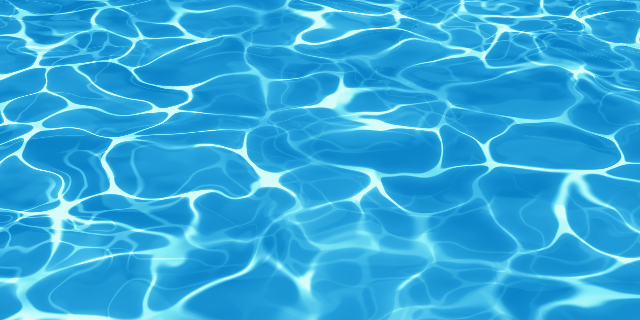
Give the GLSL for this texture, as a WebGL 2 fragment shader.

```glsl
#version 300 es
precision highp float;
// Sunlit pool water seen at a slant: a web of bright caustic lines over blue.
// Warped cell borders on a receding plane form the web; finer webs, noise
// contours and soft glow are summed into one light value, then coloured.
uniform vec2 u_resolution;
out vec4 fragColor;

vec2 hash2(vec2 p) {
  vec3 q = fract(p.xyx * vec3(0.1031, 0.1030, 0.0973));
  q += dot(q, q.yzx + 33.33);
  return fract((q.xx + q.yz) * q.zy);
}

// Smooth value noise, two independent channels in 0..1
vec2 noise2(vec2 p) {
  vec2 i = floor(p), f = fract(p);
  vec2 s = f * f * f * (f * (f * 6.0 - 15.0) + 10.0);
  vec2 low = mix(hash2(i), hash2(i + vec2(1, 0)), s.x);
  vec2 high = mix(hash2(i + vec2(0, 1)), hash2(i + vec2(1, 1)), s.x);
  return mix(low, high, s.y);
}

vec2 warp(vec2 p, float amount) {
  vec2 broad = noise2(p * 0.9 + 17.0) - 0.5;
  vec2 fine = noise2(p * 2.3 + 41.0) - 0.5;
  return p + amount * (broad + 0.32 * fine);
}

// x: rounded distance to the cell border, y: random value of the cell
vec2 cellWeb(vec2 p) {
  vec2 base = floor(p), f = fract(p), nearest = vec2(0), home = vec2(0);
  float best = 9.0;
  for (int j = -1; j <= 1; j++)
    for (int i = -1; i <= 1; i++) {
      vec2 o = vec2(i, j);
      vec2 r = o + hash2(base + o) - f;
      if (dot(r, r) < best) { best = dot(r, r); nearest = r; home = o; }
    }
  const float ROUNDING = 16.0;
  float sum = 0.0;
  for (int j = -2; j <= 2; j++)
    for (int i = -2; i <= 2; i++) {
      vec2 o = home + vec2(i, j);
      vec2 r = o + hash2(base + o) - f;
      vec2 gap = r - nearest;
      if (dot(gap, gap) > 1e-4) {
        float edge = max(dot(0.5 * (nearest + r), normalize(gap)), 0.0);
        sum += exp(-ROUNDING * edge);
      }
    }
  float d = max(-log(max(sum, 1e-9)) / ROUNDING, 0.0);
  return vec2(d, hash2(base + home + 71.0).x);
}

// Line of half-width w, never thinner than one pixel but fading instead
float stroke(float d, float w, float pixel) {
  float wide = max(w, pixel);
  return (1.0 - smoothstep(0.2 * wide, 1.3 * wide, d)) * sqrt(w / wide);
}

vec3 waterColor(float v) {
  vec3 c = mix(vec3(0.04, 0.51, 0.78), vec3(0.13, 0.62, 0.85), smoothstep(-0.08, 0.22, v));
  c = mix(c, vec3(0.23, 0.71, 0.90), clamp((v - 0.2) / 0.2, 0.0, 1.0));
  c = mix(c, vec3(0.35, 0.80, 0.93), clamp((v - 0.4) / 0.2, 0.0, 1.0));
  c = mix(c, vec3(0.51, 0.93, 0.97), clamp((v - 0.6) / 0.2, 0.0, 1.0));
  return mix(c, vec3(0.84, 0.99, 0.98), clamp((v - 0.8) / 0.22, 0.0, 1.0));
}

void main() {
  vec2 p = gl_FragCoord.xy / u_resolution.y;
  float centre = 0.5 * u_resolution.x / u_resolution.y;

  // Receding water plane
  float depth = 1.0 / (2.4 - p.y);
  vec2 plane = vec2((p.x - centre) * 7.2, 29.0) * depth;
  float pixel = 0.8 * 29.0 * depth * depth / u_resolution.y;
  vec2 q = warp(plane, 0.8);

  // Choppier water on the left and in the far right corner
  float chop = 1.0 - smoothstep(0.1, 0.9, p.x);
  chop = max(chop, smoothstep(0.45, 1.0, p.y) * smoothstep(0.9, 1.6, p.x));
  chop = mix(0.25, 1.0, chop);

  // Main web: widths and strengths drift, glow spreads to one side
  vec2 drift = noise2(plane * 1.1 + 5.0);
  vec2 web = cellWeb(q);
  float swell = smoothstep(0.55, 0.95, drift.x);
  float width = mix(0.022, 0.095, swell);
  float strength = mix(0.12, 0.68, smoothstep(0.15, 0.8, drift.y));
  float light = strength * stroke(web.x, width, pixel);
  light += 0.24 * exp(-web.x / mix(0.03, 0.15, web.y));

  // Finer, fainter web
  vec2 fine = cellWeb(warp(q * 1.7 + 9.0, 0.7));
  float fineFade = smoothstep(0.3, 0.75, noise2(plane * 0.8 + 23.0).x);
  light += 0.42 * fineFade * chop * stroke(fine.x, 0.045, pixel * 1.7);
  light += 0.10 * fineFade * exp(-fine.x / 0.09);

  // Curled filaments along noise contours, broad where the noise is flat
  vec2 curl = noise2(warp(q * vec2(1.5, 1.8), 0.9) + 31.0);
  light += 0.26 * chop * stroke(abs(curl.x - 0.55), 0.035, pixel);
  light += 0.10 * smoothstep(0.62, 0.72, curl.y);

  // Dim body of the water and small surface ripples
  light += 0.20 * noise2(q * 0.9 + 53.0).y - 0.05;
  float ripple = noise2(warp(plane * vec2(2.6, 3.4), 1.2) + 67.0).x - 0.5;
  light += 0.22 * chop * ripple + 0.04 * ripple;

  // Sun glints where bright lines meet
  float glint = smoothstep(0.66, 0.85, noise2(plane * 2.2 + 83.0).y);
  light += 0.35 * glint * stroke(web.x, 0.05, pixel);

  fragColor = vec4(waterColor(light), 1.0);
}
```
